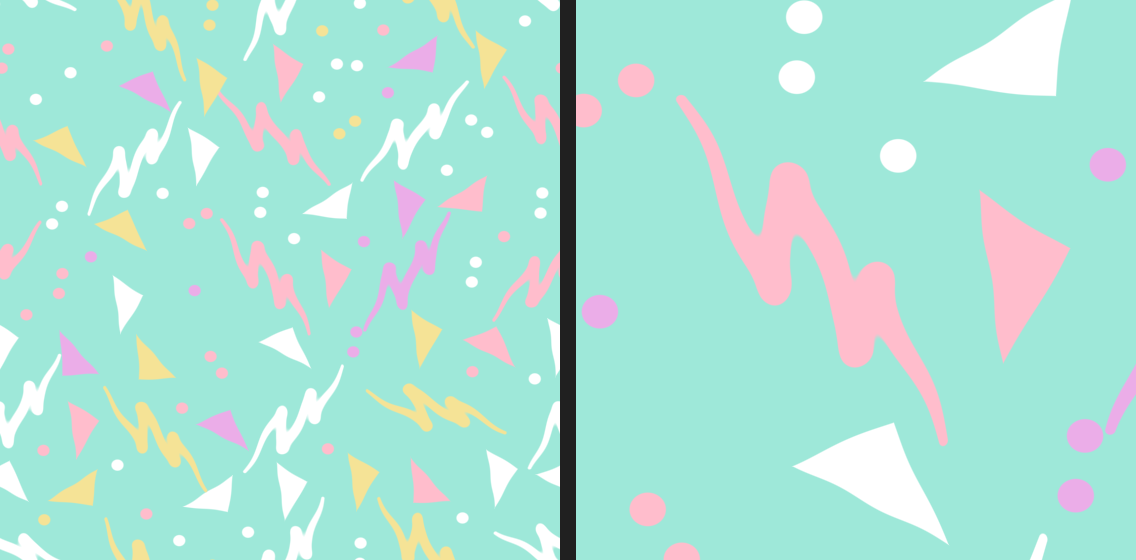
Left, the full canvas; right, a detail of the centre.
A Shadertoy shader for this pattern:

```glsl
// Seamless retro confetti: tapered zigzag squiggles, cut-paper triangles and dots on mint.

#define GRID 8.0             // sites per canvas side (even, so it wraps)
#define SQUIGGLE_SIZE 0.128  // half length of a squiggle
#define STROKE 0.066         // squiggle half width, relative to its size
#define TRIANGLE_SIZE 1.0
#define TRIANGLE_SHARE 0.57
#define DOT_RADIUS 0.0104
#define LOOSE_DOT_SHARE 0.78
#define JITTER 0.16
#define TAU 6.2831853

const vec3 MINT = vec3(0.62, 0.91, 0.85);
const vec3 WHITE = vec3(1.0, 1.0, 1.0);
const vec3 PINK = vec3(1.0, 0.74, 0.80);
const vec3 YELLOW = vec3(0.96, 0.89, 0.59);
const vec3 LILAC = vec3(0.92, 0.68, 0.91);

// Random pair per site, wrapping at the canvas border
vec2 siteHash(vec2 id, float salt) {
    vec3 p = fract(vec3(mod(id, GRID), salt).xyx * vec3(0.1031, 0.1030, 0.0973) + salt * 0.137);
    p += dot(p, p.yzx + 33.33);
    return fract((p.xx + p.yz) * p.zy);
}

// Evenly spread colour choice
vec3 pickColour(vec2 id, float salt) {
    float r = fract(dot(mod(id, GRID), vec2(0.7549, 0.5698)) + salt);
    return r < 0.33 ? WHITE : r < 0.60 ? PINK : r < 0.82 ? YELLOW : LILAC;
}

// Periodic sway that hides the lattice
vec2 sway(vec2 id) {
    vec2 t = TAU * id.yx / GRID;
    return 0.20 * sin(t + vec2(0.7, 2.9)) + 0.08 * sin(2.0 * t + vec2(4.0, 1.3));
}

vec2 turn(vec2 p, float a) {
    float c = cos(a), s = sin(a);
    return mat2(c, -s, s, c) * p;
}

// Each squiggle site has its own rank from 0 to 15
float squiggleRank(vec2 id) {
    vec2 cell = mod(id, GRID) * 0.5;
    return mod(cell.x * 7.0 + cell.y * 12.0, 16.0);
}

// A few lie flat, the rest fall or rise to the right
float squiggleAngle(vec2 id) {
    float r = squiggleRank(id);
    return r < 2.0 ? -0.28 : r < 8.0 ? -0.72 - 0.05 * (r - 2.0) : 0.72 + 0.05 * (r - 8.0);
}

float smoothMin(float a, float b, float k) {
    float h = max(k - abs(a - b), 0.0) / k;
    return min(a, b) - h * h * k * 0.25;
}

// Zigzag of tapered strokes, melted together at the bends
float squiggle(vec2 p, float angle, float seed) {
    const vec2 bend[6] = vec2[6](vec2(-1.0, 0.0), vec2(-0.07, 0.21), vec2(-0.42, -0.19),
                                 vec2(0.41, 0.04), vec2(0.19, -0.21), vec2(1.0, 0.0));
    vec2 q = turn(p, angle) / SQUIGGLE_SIZE;
    q.y *= sign(angle);
    q += 0.025 * sin(q.yx * 8.0 + seed * TAU);
    float d = 9.0;
    for (int i = 0; i < 5; i++) {
        vec2 a = q - bend[i], b = bend[i + 1] - bend[i];
        float h = clamp(dot(a, b) / dot(b, b), 0.0, 1.0);
        float start = i == 0 ? 0.35 : 1.0, end = i == 4 ? 0.35 : 1.0;
        d = smoothMin(d, length(a - b * h) - STROKE * mix(start, end, h), 0.07);
    }
    return d * SQUIGGLE_SIZE;
}

// Scalene triangle in one of four poses, with slightly bowed sides
float triangle(vec2 p, float pick) {
    const vec2 corner[3] = vec2[3](vec2(-0.055, 0.0165), vec2(0.049, 0.0165), vec2(0.007, -0.033));
    float angle = pick < 0.35 ? 0.56 : pick < 0.65 ? 1.71 : pick < 0.8 ? -0.84 : 2.67;
    vec2 q = turn(p, angle) / TRIANGLE_SIZE;
    q += 0.0009 * sin(q.yx * 110.0 + pick * 40.0);
    float d = -1.0;
    for (int i = 0; i < 3; i++) {
        vec2 side = normalize(corner[(i + 1) % 3] - corner[i]);
        d = max(d, dot(q - corner[i], vec2(-side.y, side.x)));
    }
    return d * TRIANGLE_SIZE;
}

float roundDot(vec2 p) {
    return length(p * vec2(0.96, 1.04)) - DOT_RADIUS;
}

void paint(inout vec3 colour, vec3 ink, float d) {
    float soft = 0.9 / iResolution.y;
    colour = mix(colour, ink, 1.0 - smoothstep(-soft, soft, d));
}

void mainImage(out vec4 fragColor, in vec2 fragCoord) {
    vec2 p = fragCoord / iResolution.xy * GRID;
    vec3 colour = MINT;
    for (int k = 0; k < 25; k++) {
        vec2 id = floor(p + 0.5) + vec2(k % 5 - 2, k / 5 - 2);
        vec2 odd = mod(id, 2.0), h = siteHash(id, 1.0), j = siteHash(id, 5.0) - 0.5;
        vec2 q = (p - id - sway(id)) / GRID;
        bool home = odd.x + odd.y < 0.5;
        bool blocked = odd.x > 0.5 && odd.y < 0.5 &&
            max(squiggleAngle(id - vec2(1, 0)) * -1.0, 0.0) * 0.0 +
            min(abs(squiggleAngle(id - vec2(1, 0))), abs(squiggleAngle(id + vec2(1, 0)))) < 0.5;

        // Main site: squiggle, triangle, or one or two dots
        if (home && squiggleRank(id) < 14.5) {
            paint(colour, pickColour(id, 0.1), squiggle(q, squiggleAngle(id), h.y));
        } else if (!blocked) {
            q -= JITTER * j / GRID;
            vec2 gap = turn(vec2(0.018, 0.0), h.y * TAU);
            float d = home || h.x < TRIANGLE_SHARE ? triangle(q, h.y)
                    : h.x < 0.68 ? roundDot(q) : min(roundDot(q - gap), roundDot(q + gap));
            paint(colour, pickColour(id, 0.45), d);
        }

        // Loose dot between sites, on the free side of the nearest squiggle
        vec2 quadrant = 1.0 - 2.0 * odd;
        if (quadrant.x * quadrant.y * squiggleAngle(id + odd) < 0.0 && siteHash(id, 9.0).x < LOOSE_DOT_SHARE) {
            vec2 middle = id + 0.5;
            paint(colour, pickColour(id, 0.8), roundDot((p - middle - sway(middle) - JITTER * j) / GRID));
        }
    }
    fragColor = vec4(colour, 1.0);
}
```
